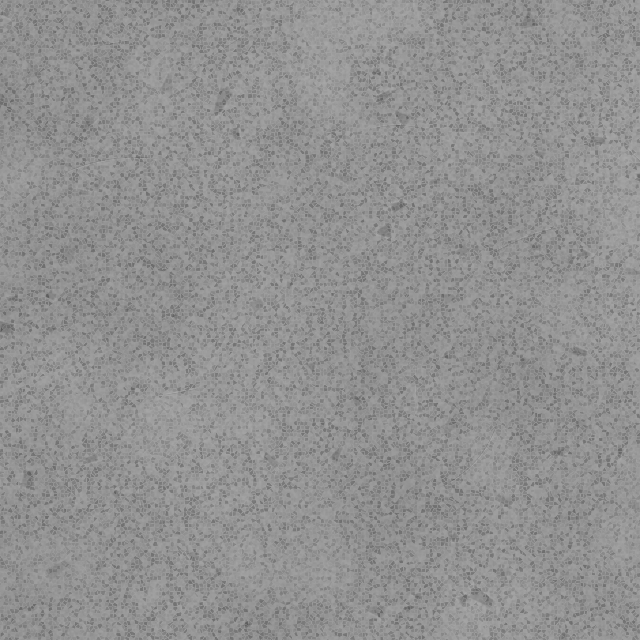
Write a WebGL 2 fragment shader that draws this texture.

```glsl
#version 300 es
precision highp float;

uniform vec2 u_resolution;
out vec4 fragColor;

const float BASE_TONE = 0.604;
const float GRAIN_CELLS = 170.0;
const float GRAIN_DEPTH = 0.155;
const float GRAIN_GAP = 0.10;
const float DUST_CELLS = 300.0;
const float DUST_DEPTH = 0.045;
const float CLOUD_CELLS = 5.0;
const float CLOUD_DEPTH = 0.075;
const float CHIP_CELLS = 15.0;
const float CHIP_CHANCE = 0.36;
const float CHIP_DEPTH = 0.085;
const float SCRATCH_CELLS = 4.5;
const float SCRATCH_CHANCE = 0.55;
const float SCRATCH_WIDTH = 0.0011;
const float SCRATCH_DEPTH = 0.06;

// Four random values per lattice cell
vec4 hash4(vec2 cell, float seed) {
    vec4 p = fract(vec4(cell.xyx, cell.y + seed) * vec4(0.1031, 0.1030, 0.0973, 0.1099) + seed * 0.137);
    p += dot(p, p.wzxy + 33.33);
    return fract((p.xxyz + p.yzzw) * p.zywx);
}

float valueNoise(vec2 p, float seed) {
    vec2 i = floor(p), f = fract(p);
    f = f * f * (3.0 - 2.0 * f);
    float low = mix(hash4(i, seed).x, hash4(i + vec2(1, 0), seed).x, f.x);
    float high = mix(hash4(i + vec2(0, 1), seed).x, hash4(i + vec2(1, 1), seed).x, f.x);
    return mix(low, high, f.y);
}

float fbm(vec2 p, float seed) {
    float sum = 0.0, weight = 0.5;
    for (int i = 0; i < 5; i++) {
        sum += weight * valueNoise(p, seed + float(i));
        p = mat2(0.8, 0.6, -0.6, 0.8) * p * 2.03;
        weight *= 0.55;
    }
    return sum;
}

mat2 rotation(float angle) {
    float c = cos(angle), s = sin(angle);
    return mat2(c, s, -s, c);
}

// Angular grains: Voronoi cells shrunk from their borders
float grains(vec2 uv, float pixel) {
    vec2 p = uv * GRAIN_CELLS, cell = floor(p);
    vec2 nearest = vec2(9.0), second = vec2(9.0);
    float tone = 0.0;
    for (int y = -1; y <= 1; y++)
    for (int x = -1; x <= 1; x++) {
        vec2 id = cell + vec2(x, y);
        vec4 h = hash4(id, 3.0);
        vec2 offset = id + 0.1 + 0.8 * h.xy - p;
        if (dot(offset, offset) < dot(nearest, nearest)) {
            second = nearest;
            nearest = offset;
            tone = h.z;
        } else if (dot(offset, offset) < dot(second, second)) {
            second = offset;
        }
    }
    float border = (dot(second, second) - dot(nearest, nearest)) / (2.0 * length(second - nearest) + 1e-4);
    float soft = max(0.6 * pixel * GRAIN_CELLS, 0.06);
    return pow(tone, 1.5) * smoothstep(GRAIN_GAP - soft, GRAIN_GAP + soft, border);
}

// Scattered wedge-shaped pits with a faint light rim on one side
float chips(vec2 uv, float pixel) {
    vec2 p = uv * CHIP_CELLS, cell = floor(p);
    float soft = max(pixel * CHIP_CELLS, 0.018), sum = 0.0;
    for (int y = -1; y <= 1; y++)
    for (int x = -1; x <= 1; x++) {
        vec2 id = cell + vec2(x, y);
        vec4 h = hash4(id, 17.0), k = hash4(id, 29.0);
        if (h.z > CHIP_CHANCE) continue;
        vec2 q = rotation(6.2832 * h.w) * (p - id - h.xy);
        float size = mix(0.045, 0.12, k.x * k.x);
        q.x *= mix(0.45, 1.0, k.y);
        float wedge = max(abs(q.y) + mix(0.0, 0.6, k.z) * q.x, abs(q.x) * 0.85) - size;
        float pit = 1.0 - smoothstep(-soft, soft, wedge);
        float rim = (1.0 - smoothstep(0.0, 2.0 * soft, abs(wedge - soft))) * step(0.0, q.y);
        sum += mix(0.4, 1.0, k.w) * (pit - 0.3 * rim);
    }
    return sum;
}

// Thin bent scratches, dark with a light edge
float scratches(vec2 uv, float pixel) {
    vec2 p = uv * SCRATCH_CELLS, cell = floor(p);
    float width = max(SCRATCH_WIDTH, 0.7 * pixel) * SCRATCH_CELLS, sum = 0.0;
    for (int y = -1; y <= 1; y++)
    for (int x = -1; x <= 1; x++) {
        vec2 id = cell + vec2(x, y);
        vec4 h = hash4(id, 41.0), k = hash4(id, 53.0);
        if (h.z > SCRATCH_CHANCE) continue;
        vec2 q = rotation(6.2832 * h.w) * (p - id - h.xy);
        float reach = mix(0.09, 0.4, k.x * k.x);
        float bend = (k.y - 0.5) * 1.6;
        float side = (q.y - bend * q.x * q.x) / sqrt(1.0 + 4.0 * bend * bend * q.x * q.x);
        float fade = 1.0 - smoothstep(0.6 * reach, reach, abs(q.x));
        float dark = 1.0 - smoothstep(0.0, width, abs(side));
        float light = 1.0 - smoothstep(0.0, width, abs(side - 1.5 * width));
        sum += fade * mix(0.4, 1.0, k.z) * (dark - 0.6 * light);
    }
    return sum;
}

void main() {
    float pixel = 1.0 / min(u_resolution.x, u_resolution.y);
    vec2 uv = gl_FragCoord.xy * pixel;

    // Broad stains and worn, smoother patches
    float cloud = fbm(uv * CLOUD_CELLS, 61.0) - 0.52;
    float worn = smoothstep(0.56, 0.78, fbm(uv * CLOUD_CELLS * 1.6, 73.0));
    float dust = valueNoise(uv * DUST_CELLS, 83.0) - 0.5;

    float tone = BASE_TONE + CLOUD_DEPTH * cloud + 0.012 * worn;
    tone -= GRAIN_DEPTH * grains(uv, pixel) * (1.0 - 0.35 * worn);
    tone += DUST_DEPTH * dust;
    tone -= CHIP_DEPTH * chips(uv, pixel);
    tone -= SCRATCH_DEPTH * scratches(uv, pixel);
    fragColor = vec4(vec3(clamp(tone, 0.0, 1.0)), 1.0);
}
```
